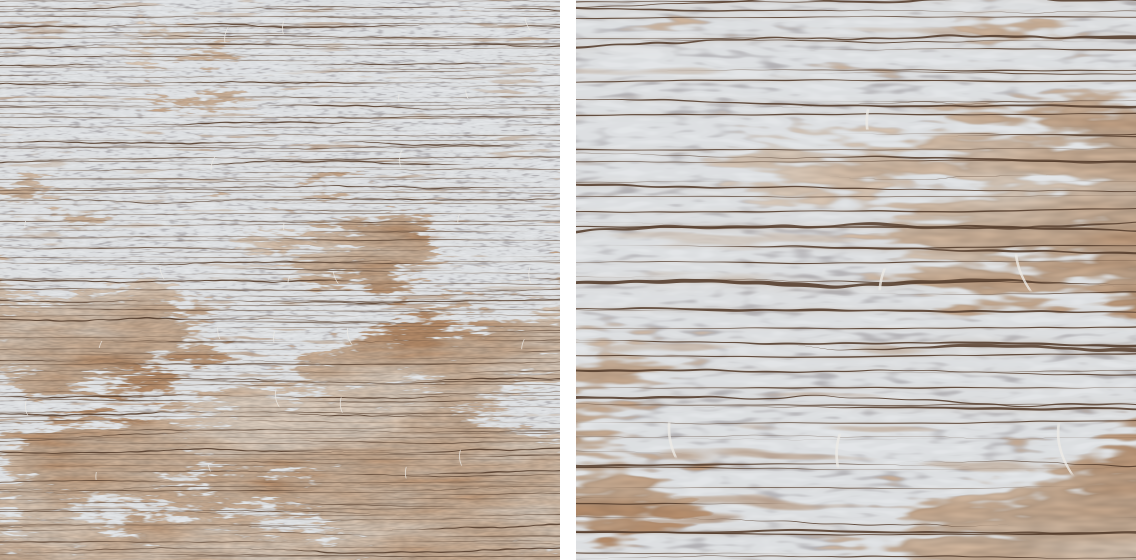
Left, the full canvas; right, a detail of the centre.
Reproduce this texture procedurally as a Shadertoy shader.

```glsl
// Weathered plywood: flaking white paint over tan wood with horizontal grain.
// Stretched gradient noise makes the patches and fibres; warped rows make the
// long cracks, and a jittered grid scatters a few loose pale slivers.

#define PAINT      vec3(0.865, 0.875, 0.885)
#define PAINT_DIP  vec3(0.700, 0.695, 0.710)
#define WOOD_PALE  vec3(0.800, 0.745, 0.690)
#define WOOD_TAN   vec3(0.720, 0.620, 0.530)
#define WOOD_RUST  vec3(0.640, 0.480, 0.350)
#define CRACK      vec3(0.330, 0.235, 0.170)
#define WEAR       -0.10
#define WEAR_SLOPE 0.95
#define CRACK_ROWS 29.0
#define CRACK_HALF 0.0013
#define SLIVERS    9.0

float hash(vec2 cell) {
    uvec2 q = uvec2(ivec2(cell)) * uvec2(1597334677u, 3812015801u);
    uint h = (q.x ^ q.y) * 1597334677u;
    h = (h ^ (h >> 15)) * 2246822519u;
    return float((h ^ (h >> 13)) >> 8) / 16777216.0;
}

float corner(vec2 cell, vec2 offset) {
    float angle = 6.28318 * hash(cell);
    return dot(vec2(cos(angle), sin(angle)), offset);
}

// Gradient noise, roughly -1 to 1
float noise(vec2 p) {
    vec2 i = floor(p), f = p - i;
    vec2 u = f * f * f * (f * (f * 6.0 - 15.0) + 10.0);
    vec2 e = vec2(1.0, 0.0);
    float low = mix(corner(i, f), corner(i + e, f - e), u.x);
    float high = mix(corner(i + e.yx, f - e.yx), corner(i + 1.0, f - 1.0), u.x);
    return 1.4 * mix(low, high, u.y);
}

float fbm(vec2 p) {
    float sum = 0.0, amp = 1.0;
    for (int i = 0; i < 4; i++) {
        sum += amp * noise(p);
        p = p * 2.1 + vec2(17.3, 9.1);
        amp *= 0.5;
    }
    return sum;
}

// Part of one pixel covered by a line of the given half width
float lineCover(float d, float halfWidth, float px) {
    return max(min(d + 0.5 * px, halfWidth) - max(d - 0.5 * px, -halfWidth), 0.0) / px;
}

// Broken cracks along the grain: x = dark line, y = stained rim
vec2 cracks(vec2 p, float rows, float halfWidth, float px) {
    float y = p.y * rows + 0.35 * noise(p * vec2(2.2, 3.0) + rows);
    float row = floor(y);
    float seed = hash(vec2(row, rows));
    float centre = 0.5 + 0.4 * (seed - 0.5)
                 + 0.10 * noise(vec2(p.x * 9.0 + seed * 40.0, row * 3.37))
                 + 0.04 * noise(vec2(p.x * 40.0, row * 5.71));
    float d = abs(y - row - centre) / rows;
    float along = noise(vec2(p.x * 2.6 + seed * 50.0, row * 5.37 + 0.4));
    float open = smoothstep(-0.25, 0.45, along + 0.5 * (seed - 0.5));
    open *= 0.8 + 0.4 * noise(vec2(p.x * 25.0, row * 2.63));
    return vec2(lineCover(d, halfWidth * open, px), open * exp(-d / (2.0 * halfWidth)));
}

// Short, nearly upright splinters, at most one per grid cell
float slivers(vec2 p, float px) {
    vec2 g = p * SLIVERS, cell = floor(g);
    float pick = hash(cell + 71.0);
    vec2 c = 0.35 + 0.3 * vec2(hash(cell + 13.0), hash(cell + 37.0));
    vec2 q = g - cell - c;
    float lean = 0.9 * (hash(cell + 53.0) - 0.5);
    float reach = 0.06 + 0.10 * hash(cell + 29.0);
    float d = abs(q.x - lean * q.y - 1.5 * q.y * q.y) / SLIVERS;
    float ends = 1.0 - smoothstep(reach * 0.8, reach, abs(q.y));
    return step(0.68, pick) * ends * lineCover(d, 0.0008, px);
}

void mainImage(out vec4 fragColor, in vec2 fragCoord) {
    vec2 p = fragCoord / iResolution.y;
    float px = 1.0 / iResolution.y;

    // Grain at three scales, bent slightly so it is never ruler straight
    vec2 g = p + vec2(0.0, 0.006 * noise(p * vec2(3.0, 4.0)));
    float coarse = noise(g * vec2(9.0, 75.0));
    float medium = noise(g * vec2(26.0, 170.0) + 31.0);
    float fine = noise(g * vec2(70.0, 330.0) + 57.0);

    // Worn patches, more of them low down, with fringed edges
    float worn = 0.75 * fbm(p * vec2(2.3, 5.6) + vec2(3.7, 8.2));
    worn += WEAR + WEAR_SLOPE * (0.5 - p.y);
    worn += 0.22 * coarse + 0.20 * medium + 0.12 * fine;
    float bare = smoothstep(-0.07, 0.11, worn);
    float streak = noise(g * vec2(6.0, 110.0) + 83.0) + 0.4 * medium;
    bare = max(bare, 0.6 * smoothstep(0.38, 0.75, streak));

    // Bare wood
    float stain = fbm(p * vec2(2.0, 6.0) + 41.0) + 0.35 * coarse;
    vec3 wood = mix(WOOD_PALE, WOOD_TAN, smoothstep(-0.6, 0.35, stain));
    wood = mix(wood, WOOD_RUST, 0.85 * smoothstep(0.25, 0.85, stain));
    wood *= 1.0 + 0.05 * coarse + 0.07 * medium + 0.07 * fine;

    // Paint, dipping to grey between the raised fibres
    float dip = 0.30 * coarse + 0.55 * medium + 0.60 * fine;
    vec3 paint = mix(PAINT, PAINT_DIP, smoothstep(0.0, 0.75, dip));
    paint += 0.025 * smoothstep(0.1, 0.6, -dip);
    vec3 color = mix(paint, wood, bare);

    // Cracks, from long and wide to hairline
    float rows = CRACK_ROWS, halfWidth = CRACK_HALF;
    for (int i = 0; i < 3; i++) {
        vec2 c = cracks(p, rows, halfWidth, px);
        color = mix(color, WOOD_TAN * 0.9, 0.30 * c.y);
        color = mix(color, CRACK, 0.88 * c.x);
        rows *= 1.9;
        halfWidth *= 0.58;
    }

    color = mix(color, vec3(0.93, 0.92, 0.90), 0.8 * slivers(p, px));
    fragColor = vec4(clamp(color, 0.0, 1.0), 1.0);
}
```
